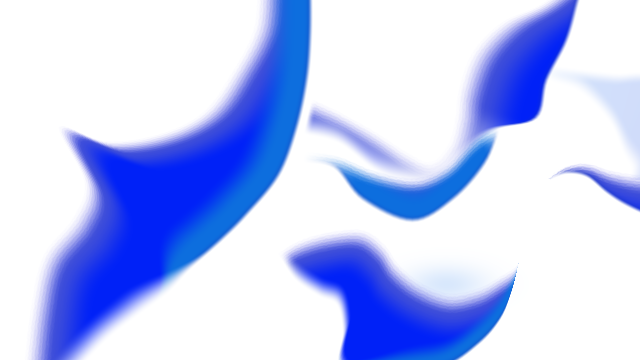
A WebGL 2 fragment shader for this background:

```glsl
#version 300 es
precision highp float;
// Silky blue ribbons drifting over white. Each ribbon is a row of rungs, joined by
// a spline; a pixel finds the rung through it and is inked by its distance to the
// feathered edge on one side and the crisp azure edge on the other.

#define STEPS 8           // subdivisions of each spline span
#define RIPPLE 0.9        // strength of the contour lines in the feathered edge
#define RIPPLE_RATE 1.1   // contour lines per unit of depth
#define GRAIN 0.5         // irregularity of the contour lines
#define INDIGO vec3(0.25, 0.31, 0.85)
#define CORE vec3(0.0, 0.13, 0.97)
#define AZURE vec3(0.05, 0.43, 0.87)
#define NAVY vec3(0.10, 0.22, 0.72)
#define LILAC vec3(0.52, 0.50, 0.93)
#define SKY vec3(0.62, 0.77, 0.97)

uniform vec2 u_resolution;
out vec4 fragColor;

// Rungs: feathered end xy, crisp end xy; the canvas is 100 units high.
const vec4 SASH[12] = vec4[12](
  vec4(71, 105, 87, 105), vec4(70, 92, 87, 91), vec4(64, 80, 86, 78),
  vec4(56, 69, 83, 64), vec4(44, 63, 78, 51), vec4(29, 61, 69, 40),
  vec4(16, 65, 62, 33), vec4(23, 50, 53, 25), vec4(20, 40, 47, 18.5),
  vec4(11.5, 29, 39, 12.5), vec4(8, 14, 30, 5.5), vec4(6, -4, 20, -5));
const vec4 PLUME[12] = vec4[12](
  vec4(86.5, 73, 84, 62.5), vec4(94, 69.5, 94, 60), vec4(104, 64, 104, 52.5),
  vec4(113.5, 58, 112, 49.5), vec4(119.5, 55.5, 121.5, 49), vec4(124, 60, 129.5, 55),
  vec4(126, 67.5, 137.5, 63.5), vec4(127, 75.5, 149.5, 67), vec4(131, 86, 152.5, 77.5),
  vec4(139, 94, 158, 88.5), vec4(150, 99, 161, 99), vec4(160, 107, 163, 107));
const vec4 WING[12] = vec4[12](
  vec4(77, 30, 78, 28), vec4(83, 33.5, 82, 22), vec4(91.5, 36, 88.5, 17.5),
  vec4(101, 36.5, 93.5, 15), vec4(107, 32.5, 95, 7.5), vec4(111, 27, 94.5, -3),
  vec4(117, 22, 109, -4), vec4(125, 19, 123, -2.5), vec4(133, 20.5, 133, 4),
  vec4(139.5, 24, 139, 11), vec4(143.5, 26.5, 142, 18.5), vec4(144.5, 29, 144, 26.5));
const vec4 CURL[7] = vec4[7](
  vec4(84, 58.5, 84, 54.5), vec4(94, 57, 92.5, 53), vec4(104, 53, 100.5, 44),
  vec4(115.5, 51, 114.5, 38), vec4(124, 54.5, 126, 44), vec4(131, 62, 135, 54),
  vec4(138, 66, 139.5, 64.5));
const vec4 VEIL[7] = vec4[7](
  vec4(150, 82.5, 150, 79), vec4(154, 82, 153, 77), vec4(162, 81, 161, 74),
  vec4(171, 80, 169, 66), vec4(183, 79, 173, 57), vec4(192, 65, 175, 53),
  vec4(190, 50, 174, 50));
const vec4 TAIL[7] = vec4[7](
  vec4(152, 50.5, 153, 50), vec4(157, 54, 157.5, 51.5), vec4(163, 55, 163, 50.5),
  vec4(170, 53, 168.5, 46), vec4(176.5, 52, 174, 42.5), vec4(183, 52, 182, 39),
  vec4(190, 52, 190, 37));

float hash(vec2 p) {
  vec3 q = fract(p.xyx * 0.1031);
  q += dot(q, q.yzx + 33.33);
  return fract((q.x + q.y) * q.z);
}

float noise(vec2 p) {
  vec2 i = floor(p), f = fract(p);
  f *= f * (3.0 - 2.0 * f);
  return mix(mix(hash(i), hash(i + vec2(1, 0)), f.x),
             mix(hash(i + vec2(0, 1)), hash(i + vec2(1, 1)), f.x), f.y);
}

vec4 spline(vec4 a, vec4 b, vec4 c, vec4 d, float t) {
  return b + 0.5 * t * (c - a + t * (2.0 * a - 5.0 * b + 4.0 * c - d + t * (3.0 * (b - c) + d - a)));
}

float side(vec2 p, vec4 rung) {
  vec2 w = rung.zw - rung.xy, q = p - rung.xy;
  return w.x * q.y - w.y * q.x;
}

// Keeps the deepest hit: distance to feathered edge, to crisp edge, place along.
void span(vec2 p, vec4 a, vec4 b, vec4 c, vec4 d, float start, inout vec3 hit) {
  vec4 last = b;
  for (int s = 1; s <= STEPS; s++) {
    vec4 next = spline(a, b, c, d, float(s) / float(STEPS));
    float f0 = side(p, last), f1 = side(p, next);
    if (f0 * f1 <= 0.0 && f0 != f1) {
      float k = f0 / (f0 - f1);
      vec4 rung = mix(last, next, k);
      vec2 w = rung.zw - rung.xy;
      float len = max(length(w), 0.001), x = dot(p - rung.xy, w) / len;
      if (min(x, len - x) > min(hit.x, hit.y))
        hit = vec3(x, len - x, start + (float(s) - 1.0 + k) / float(STEPS));
    }
    last = next;
  }
}

vec3 ribbon(vec2 p, vec4 r[12]) {
  vec3 hit = vec3(-100, -100, 0);
  for (int i = 0; i < 11; i++)
    span(p, r[max(i - 1, 0)], r[i], r[i + 1], r[min(i + 2, 11)], float(i), hit);
  return hit / vec3(1, 1, 11);
}

vec3 ribbon(vec2 p, vec4 r[7]) {
  vec3 hit = vec3(-100, -100, 0);
  for (int i = 0; i < 6; i++)
    span(p, r[max(i - 1, 0)], r[i], r[i + 1], r[min(i + 2, 6)], float(i), hit);
  return hit / vec3(1, 1, 6);
}

// Lilac feather, indigo body, vivid core, azure band and a dark rim.
vec3 paint(vec3 under, vec2 p, vec3 hit, float feather, float crisp, float band, float alpha) {
  float wave = abs(fract(hit.x * RIPPLE_RATE + GRAIN * noise(p * 1.6)) - 0.5) - 0.25;
  float depth = hit.x + RIPPLE * wave * smoothstep(2.2 * feather, 0.0, hit.x);
  float body = smoothstep(0.0, feather, depth);
  vec3 ink = mix(LILAC, INDIGO, body);
  ink = mix(ink, CORE, smoothstep(0.8 * feather, 2.2 * feather, depth));
  ink = mix(ink, AZURE, smoothstep(band, 0.35 * band, hit.y) * step(0.1, band));
  ink = mix(ink, NAVY, 0.55 * smoothstep(2.6, 0.0, hit.y));
  return mix(under, ink, body * smoothstep(0.0, crisp, hit.y) * alpha);
}

void main() {
  vec2 p = 100.0 * gl_FragCoord.xy / u_resolution.y;
  vec3 col = vec3(1);

  // Pale mists
  vec3 h = ribbon(p, VEIL);
  float mist = smoothstep(0.0, 4.0, h.x) * smoothstep(0.0, 6.0, h.y) * smoothstep(0.0, 0.25, h.z);
  col = mix(col, mix(SKY, LILAC, 0.4 * h.z), 0.45 * mist);
  vec2 q = (p - vec2(124, 21)) / vec2(11, 5);
  col = mix(col, SKY, 0.4 * exp(-dot(q, q)));

  // Ribbons, from back to front
  h = ribbon(p, PLUME);
  float full = smoothstep(0.4, 0.62, h.z);
  col = paint(col, p, h, mix(6.0, 9.0, full), mix(6.0, 1.6, full), 0.0,
              mix(0.8 - 1.2 * h.z, 1.0, full) * smoothstep(0.0, 0.03, h.z));
  h = ribbon(p, CURL);
  col = paint(col, p, h, 5.0, 1.8, 14.0, smoothstep(0.0, 0.3, h.z) * smoothstep(1.0, 0.85, h.z));
  h = ribbon(p, TAIL);
  col = paint(col, p, h, mix(1.5, 8.0, h.z), 1.4, 0.0, 1.0);
  h = ribbon(p, WING);
  float lit = smoothstep(0.35, 0.6, h.z);
  col = paint(col, p, h, 6.5, mix(6.0, 1.5, lit), 9.0 * lit, 1.0);
  h = ribbon(p, SASH);
  float fade = smoothstep(0.58, 0.8, h.z);
  col = paint(col, p, h, 8.5, mix(1.6, 9.0, fade), 14.0 * (1.0 - fade), 1.0);

  fragColor = vec4(col, 1);
}
```
